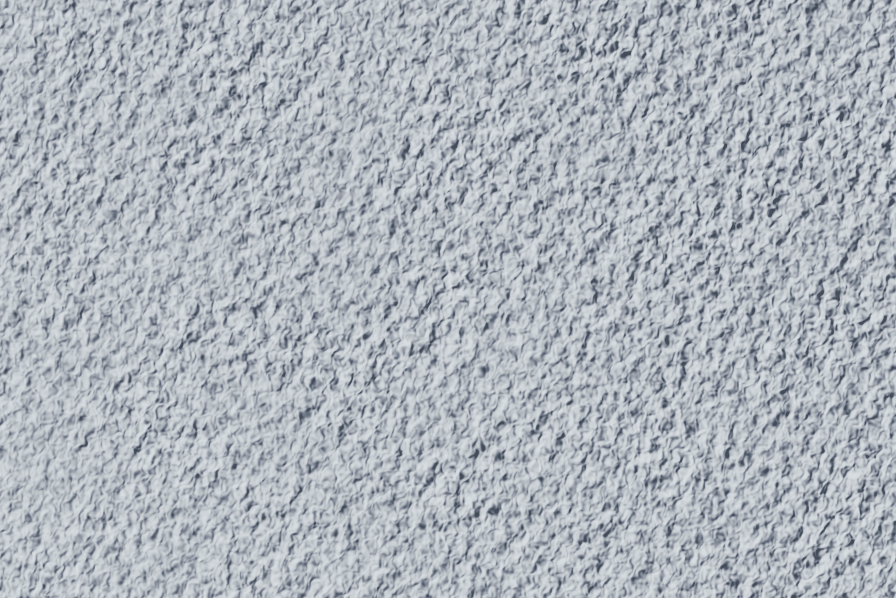
Write a Shadertoy shader that draws this texture.

```glsl
// Rough pale blue-grey plaster, raked by light from the upper left.

const vec2  LIGHT_DIR    = vec2(-0.83, 0.56); // towards the light
const vec2  GRAIN_DIR    = vec2(0.36, 0.93);  // long axis of the lumps
const float GRAIN_SQUASH = 0.78;   // frequency ratio along the long axis
const float SHADOW_STEP  = 0.0035; // distance over which slope is measured
const float WARP_SCALE   = 58.0;
const float WARP_AMOUNT  = 0.0055;
const float CONTRAST     = 0.72;
const float BRIGHTNESS   = 0.04;
const float SLOPE_SPREAD = 0.62;   // standard deviation of the noise slope

// Layers from broad swells to crumbs: frequency, slope shading, hollow shading.
const int LAYERS = 4;
const float LAYER_FREQ[LAYERS]   = float[](20.0, 46.0, 88.0, 165.0);
const float LAYER_SLOPE[LAYERS]  = float[](0.22, 0.55, 0.60, 0.55);
const float LAYER_HOLLOW[LAYERS] = float[](0.0, 1.6, 2.0, 1.5);

// Plaster tones from deep shadow to lit face, and the light level of each.
const int TONES = 6;
const vec3 TONE_COLOR[TONES] = vec3[](
    vec3(0.27, 0.30, 0.35), vec3(0.38, 0.42, 0.48), vec3(0.51, 0.54, 0.59),
    vec3(0.62, 0.64, 0.68), vec3(0.71, 0.74, 0.76), vec3(0.79, 0.81, 0.83));
const float TONE_LEVEL[TONES] = float[](-2.33, -1.75, -1.2, -0.64, -0.02, 0.9);
const vec3 HIGHLIGHT = vec3(0.035);

// Unit gradient with a hashed angle for one lattice point.
vec2 latticeGradient(vec2 cell) {
    uvec2 k = uvec2(ivec2(cell)) * uvec2(1597334673u, 3812015801u);
    uint h = (k.x ^ k.y) * 1597334673u;
    h = (h ^ (h >> 15)) * 2246822519u;
    h ^= h >> 13;
    float angle = float(h & 65535u) / 65536.0 * 6.28319;
    return vec2(cos(angle), sin(angle));
}

float gradientNoise(vec2 p) {
    vec2 i = floor(p), f = p - i;
    vec2 u = f * f * f * (f * (f * 6.0 - 15.0) + 10.0);
    vec2 x = vec2(1.0, 0.0);
    float a = dot(latticeGradient(i), f);
    float b = dot(latticeGradient(i + x), f - x);
    float c = dot(latticeGradient(i + x.yx), f - x.yx);
    float d = dot(latticeGradient(i + 1.0), f - 1.0);
    return mix(mix(a, b, u.x), mix(c, d, u.x), u.y);
}

// Aligns the plane with the grain and shortens its long axis.
vec2 grainSpace(vec2 p) {
    vec2 across = vec2(GRAIN_DIR.y, -GRAIN_DIR.x);
    return vec2(dot(p, across), GRAIN_SQUASH * dot(p, GRAIN_DIR));
}

// Height of one layer, turned so that the lattices never line up.
float layerHeight(vec2 p, int layer) {
    float turn = 0.5 * float(layer);
    mat2 rotation = mat2(cos(turn), sin(turn), -sin(turn), cos(turn));
    return gradientNoise(rotation * grainSpace(p) * LAYER_FREQ[layer]
                         + 31.7 * float(layer));
}

// Light received: slope facing the light, less the shade in hollows.
float lightLevel(vec2 p) {
    vec2 warp = vec2(gradientNoise(p * WARP_SCALE + 7.3),
                     gradientNoise(p * WARP_SCALE + 53.1));
    p += WARP_AMOUNT * warp;
    float level = 0.0;
    for (int i = 0; i < LAYERS; i++) {
        float here = layerHeight(p, i);
        float lightward = layerHeight(p + LIGHT_DIR * SHADOW_STEP, i);
        float slope = (here - lightward)
                    / (SLOPE_SPREAD * SHADOW_STEP * LAYER_FREQ[i]);
        level += LAYER_SLOPE[i] * slope + LAYER_HOLLOW[i] * here;
    }
    return level;
}

vec3 plasterColor(float level) {
    vec3 color = TONE_COLOR[0];
    for (int i = 1; i < TONES; i++) {
        float t = (level - TONE_LEVEL[i - 1]) / (TONE_LEVEL[i] - TONE_LEVEL[i - 1]);
        color = mix(color, TONE_COLOR[i], clamp(t, 0.0, 1.0));
    }
    return color + HIGHLIGHT * clamp(level - TONE_LEVEL[TONES - 1], 0.0, 1.5);
}

void mainImage(out vec4 fragColor, in vec2 fragCoord) {
    vec2 p = fragCoord / iResolution.y;
    vec2 uv = fragCoord / iResolution.xy;

    // Roughness drifts over the wall and grows towards the right.
    float roughness = 1.0 + 0.35 * gradientNoise(p * 6.0 + 11.0)
                    + 0.2 * (uv.x - 0.5);

    // The lower left is a little brighter than the upper right.
    float drift = BRIGHTNESS + 0.2 * (0.5 - uv.x) + 0.15 * (0.5 - uv.y)
                + 0.15 * gradientNoise(p * 3.0 + 19.0);

    float level = CONTRAST * roughness * lightLevel(p) + drift;
    fragColor = vec4(plasterColor(level), 1.0);
}
```
